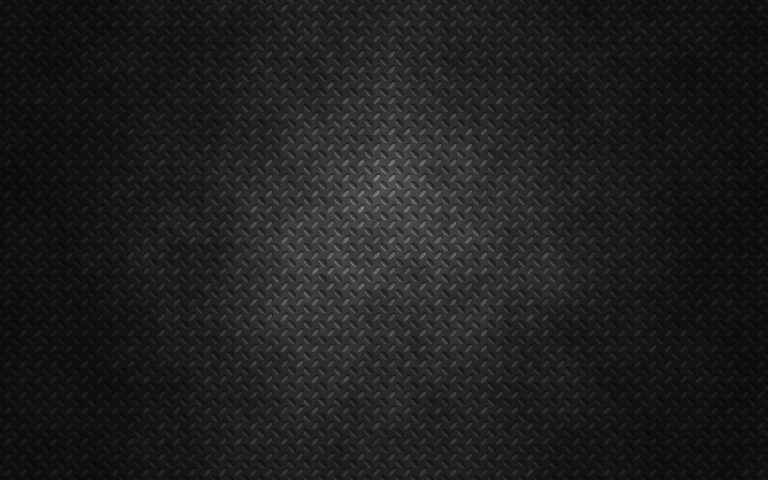
A WebGL 1 fragment shader for this texture:

```glsl
precision highp float;
// Dark steel tread plate: rows of lugs leaning right and left in turn, worn, with a central sheen.

uniform vec2 u_resolution;

const vec2 REPEATS = vec2(50.0, 31.0);   // whole repeats across and down
const float LUG_HALF_LENGTH = 0.31;      // lug sizes are in repeats
const float LUG_HALF_WIDTH = 0.125;
const float RIM_WIDTH = 0.06;
const float RIDGES = 5.0;                // fine ridges along one lug
const vec2 SHADOW_SHIFT = vec2(0.03, 0.08);
const float SHADOW_DEPTH = 0.40;
const vec3 STEEL_DARK = vec3(0.062, 0.062, 0.063);
const vec3 STEEL_LIT = vec3(0.238, 0.238, 0.238);
const float MOTTLE = 0.34;
const float GRAIN = 0.10;
const float TAU = 6.2831853;

float hash(vec2 p) {
  return fract(sin(dot(p, vec2(12.99, 78.23))) * 4375.85);
}

// Soft cellular noise, about -1 to 1, wrapping over the given number of cells.
float blotches(vec2 uv, vec2 cells) {
  vec2 p = uv * cells;
  vec2 home = floor(p);
  float total = 0.0;
  float weight = 0.0;
  for (int j = -1; j <= 1; j++) {
    for (int i = -1; i <= 1; i++) {
      vec2 cell = home + vec2(float(i), float(j));
      vec2 id = mod(cell, cells) + cells.yx * 0.37;
      vec2 seed = cell + 0.2 + 0.6 * vec2(hash(id), hash(id + 17.3));
      vec2 away = p - seed;
      float near = max(0.0, 1.0 - dot(away, away) / 1.44);
      near *= near;
      total += near * (2.0 * hash(id + 41.7) - 1.0);
      weight += near;
    }
  }
  return total / max(weight, 0.001);
}

// Signed distance to a rounded lens lying along x.
float lugDistance(vec2 q) {
  float t = abs(q.x) / LUG_HALF_LENGTH;
  return abs(q.y) - LUG_HALF_WIDTH * (1.0 - t * t * t);
}

// Coordinates along and across a lug that rises to the right.
vec2 lugAxes(vec2 p) {
  return vec2(p.x + p.y, p.y - p.x) * 0.7071;
}

// Lays one lug per repeat over the plate; left is 1 for lugs that lean left.
vec3 addLugs(vec3 plate, vec3 steel, vec2 grid, float left, float soft) {
  vec2 cell = floor(grid);
  vec2 local = grid - cell - 0.5;
  vec2 mirror = vec2(1.0 - 2.0 * left, 1.0);
  vec2 q = lugAxes(local * mirror);
  float d = lugDistance(q);

  // Cast shadow
  float shade = lugDistance(lugAxes((local - SHADOW_SHIFT) * mirror));
  plate *= 1.0 - SHADOW_DEPTH * (1.0 - smoothstep(-soft, soft + 0.05, shade));

  // Face: ridged and pale when leaning right, dull with a lit lower rim when leaning left
  float ridge = 0.12 * cos(TAU * RIDGES * q.x / (2.0 * LUG_HALF_LENGTH));
  float variation = 0.22 * (hash(mod(cell, REPEATS) + 7.0 * left) - 0.5);
  float gain = mix(1.48 + ridge, 0.98, left) + variation;
  float rim = smoothstep(-RIM_WIDTH - soft, -0.2 * RIM_WIDTH, d);
  float lower = 1.0 - smoothstep(-0.05, 0.02, q.y);
  gain += rim * (lower * mix(0.30, 0.95, left) - (1.0 - lower) * 0.35);
  return mix(plate, steel * gain + 0.012, 1.0 - smoothstep(-soft, soft, d));
}

void main() {
  vec2 uv = gl_FragCoord.xy / u_resolution;
  float soft = 0.7 * REPEATS.x / u_resolution.x;

  // Sheen: bright in the middle, equal on opposite edges
  vec2 swell = 0.5 - 0.5 * cos(TAU * uv);
  float sheen = pow(swell.x, 1.3) * mix(0.36, 1.0, swell.y);

  // Wear: clouds, upright streaks and fine grain
  float clouds = 0.35 * blotches(uv, vec2(13.0, 8.0))
               + 0.35 * blotches(uv, vec2(29.0, 18.0))
               + 0.30 * blotches(uv, vec2(64.0, 40.0));
  float streaks = blotches(uv, vec2(17.0, 2.0));
  float grain = blotches(uv, vec2(230.0, 144.0));
  float wear = 1.0 + MOTTLE * (clouds + 0.35 * streaks) + GRAIN * grain;
  vec3 steel = mix(STEEL_DARK, STEEL_LIT, sheen) * wear;

  // Two interleaved sets of lugs, half a repeat apart both ways
  vec2 grid = uv * REPEATS;
  vec3 color = addLugs(steel, steel, grid, 0.0, soft);
  color = addLugs(color, steel, grid + 0.5, 1.0, soft);

  gl_FragColor = vec4(clamp(color, 0.0, 1.0), 1.0);
}
```
